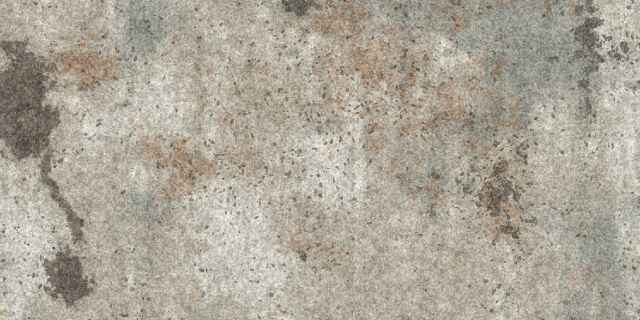
Reproduce this texture procedurally as a WebGL 2 fragment shader.

```glsl
#version 300 es
precision highp float;
// Weathered plaster wall: chalky stone with slate blooms, rust stains, dark decay and fine pits.

uniform vec2 u_resolution;
out vec4 fragColor;

const vec3 STONE = vec3(0.71, 0.685, 0.63);
const vec3 CHALK = vec3(0.81, 0.80, 0.765);
const vec3 SLATE = vec3(0.55, 0.57, 0.54);
const vec3 RUST  = vec3(0.62, 0.51, 0.41);
const vec3 OCHRE = vec3(0.76, 0.60, 0.45);
const vec3 DECAY = vec3(0.37, 0.345, 0.31);
const vec3 PIT   = vec3(0.39, 0.34, 0.28);

const float GRAIN_SCALE = 187.0;
const float GRAIN_DEPTH = 0.30;
const float MOTTLE_DEPTH = 0.34;
const float PIT_SCALE = 85.0;
const float FLECK_SCALE = 62.0;
const float WARP = 0.10;

// Broad zones: centre xy, radius zw, in units of canvas height
const vec4 DECAY_ZONES[5] = vec4[5](
  vec4(0.08, 0.67, 0.13, 0.24), vec4(0.21, 0.13, 0.08, 0.11), vec4(1.00, 1.02, 0.18, 0.07),
  vec4(1.85, 0.87, 0.14, 0.12), vec4(1.58, 0.40, 0.08, 0.20));
const vec4 RUST_ZONES[5] = vec4[5](
  vec4(0.63, 0.48, 0.17, 0.08), vec4(1.20, 0.74, 0.34, 0.18), vec4(0.28, 0.82, 0.09, 0.09),
  vec4(1.56, 0.42, 0.12, 0.22), vec4(1.02, 0.93, 0.15, 0.08));
const vec4 SLATE_ZONES[5] = vec4[5](
  vec4(1.87, 0.25, 0.22, 0.30), vec4(1.62, 0.78, 0.28, 0.28), vec4(1.22, 0.98, 0.40, 0.10),
  vec4(0.43, 0.95, 0.12, 0.14), vec4(0.42, 0.36, 0.09, 0.14));
const vec4 CHALK_ZONES[5] = vec4[5](
  vec4(0.08, 0.20, 0.14, 0.22), vec4(0.45, 0.62, 0.22, 0.18), vec4(0.72, 0.22, 0.22, 0.16),
  vec4(1.05, 0.50, 0.16, 0.14), vec4(1.98, 0.62, 0.10, 0.40));

float hash(vec2 p) {
  vec3 q = fract(p.xyx * 0.1031);
  q += dot(q, q.yzx + 33.33);
  return fract((q.x + q.y) * q.z);
}

float noise(vec2 p) {
  vec2 i = floor(p), f = fract(p);
  f = f * f * (3.0 - 2.0 * f);
  return mix(mix(hash(i), hash(i + vec2(1, 0)), f.x),
             mix(hash(i + vec2(0, 1)), hash(i + vec2(1, 1)), f.x), f.y);
}

float fbm(vec2 p) {
  float sum = 0.0, amp = 1.0, total = 0.0;
  for (int i = 0; i < 5; i++) {
    sum += amp * noise(p);
    total += amp;
    amp *= 0.58;
    p = mat2(1.6, 1.2, -1.2, 1.6) * p + 17.3;
  }
  return sum / total;
}

// Strength of the nearest zone, fading softly from its centre
float zone(vec2 p, vec4 areas[5]) {
  float strength = 0.0;
  for (int i = 0; i < 5; i++) {
    vec2 d = (p - areas[i].xy) / areas[i].zw;
    strength = max(strength, exp(-dot(d, d)));
  }
  return strength;
}

// Cellular specks of random size; share is the part of cells that hold one
float specks(vec2 p, float share) {
  vec2 cell = floor(p);
  float cover = 0.0;
  for (int y = -1; y <= 1; y++)
    for (int x = -1; x <= 1; x++) {
      vec2 c = cell + vec2(x, y);
      vec2 centre = c + vec2(hash(c + 3.7), hash(c + 91.3));
      float radius = mix(0.25, 0.65, hash(c + 41.9));
      float present = smoothstep(0.0, 0.1, share - hash(c + 12.1));
      cover = max(cover, present * smoothstep(radius, radius - 0.25, length(p - centre)));
    }
  return cover;
}

void main() {
  vec2 p = gl_FragCoord.xy / u_resolution.y;
  vec2 q = p + WARP * (vec2(fbm(p * 5.0 + 4.0), fbm(p * 5.0 + 29.0)) - 0.5);

  // Centred noise layers, from wide clouds to grit
  float broad = fbm(p * 2.3 + 8.0) - 0.5;
  float cloud = fbm(q * 7.0 + 50.0) - 0.5;
  float patchy = fbm(q * 11.0 + 80.0) - 0.5;
  float grit = fbm(p * 42.0 + 5.0) - 0.5;
  float dust = fbm(p * 58.0 + 120.0) - 0.5;
  float streak = fbm(p * vec2(34.0, 3.5) + 60.0) - 0.5;

  // Chalk, slate and rust over stone
  float chalk = zone(q, CHALK_ZONES) * 0.40 + 0.24 + cloud * 0.9 + dust * 0.9 + streak * 0.4;
  float slate = zone(q, SLATE_ZONES) * 0.55 + 0.18 + broad * 0.8 + patchy * 0.9 + grit * 0.5;
  float rust = zone(q, RUST_ZONES) * 0.45 + 0.22 - cloud * 0.7 + patchy * 0.5 + dust * 1.1;
  vec3 col = mix(STONE, CHALK, smoothstep(0.25, 0.65, chalk));
  col = mix(col, SLATE, 0.80 * smoothstep(0.30, 0.72, slate));
  col = mix(col, RUST, 0.75 * smoothstep(0.34, 0.76, rust));

  // Dark decay: solid on the left, broken into grit further right
  float broken = smoothstep(0.4, 1.0, p.x);
  float decay = zone(q, DECAY_ZONES) * mix(0.80, 0.48, broken)
              + patchy * 0.9 + grit * mix(0.7, 1.5, broken);
  float crackX = 0.155 + 0.10 * smoothstep(0.46, 0.28, p.y);
  float crackSpan = smoothstep(0.22, 0.27, p.y) * smoothstep(0.56, 0.50, p.y);
  float crack = crackSpan * smoothstep(0.018, 0.008, abs(q.x - crackX) + 0.02 * grit);
  col = mix(col, DECAY, 0.85 * max(smoothstep(0.36, 0.56, decay), 0.8 * crack));

  // Pits and ochre flecks gather in the worn places
  float wear = clamp(0.10 + 0.5 * cloud + 0.16 * smoothstep(0.2, 0.6, rust), 0.0, 0.5);
  col = mix(col, PIT, 0.65 * specks(q * PIT_SCALE, wear));
  col = mix(col, OCHRE, 0.55 * specks(q * FLECK_SCALE + 31.0, wear * 0.6));

  // Mottling and fine grain
  float grain = 0.5 * (noise(p * GRAIN_SCALE) + noise(p.yx * GRAIN_SCALE * 1.37 + 9.0)) - 0.5;
  col += MOTTLE_DEPTH * (0.6 * grit + 0.3 * streak) + GRAIN_DEPTH * grain;
  fragColor = vec4(clamp(col, 0.0, 1.0), 1.0);
}
```
